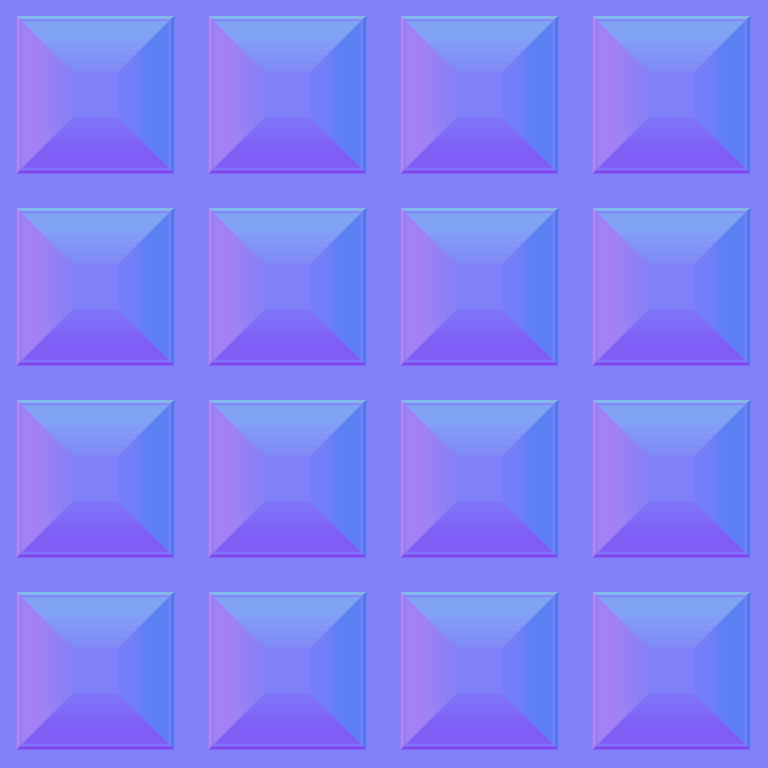
A Shadertoy shader for this texture map:

```glsl
// Antialiased step: 0 below the edge, 1 above it
float softStep(float edge, float x, float soft) {
    return smoothstep(edge - soft, edge + soft, x);
}

// Steepness of a stud at square distance d from its centre
float studSlope(float d, float soft) {
    float outward = clamp((d - 0.12) / 0.26, 0.0, 1.0);

    // Bevel, steeper toward the rim, with fine terraces fading outward
    float bevel = mix(0.09, 0.29, smoothstep(0.0, 0.85, outward));
    bevel += 0.025 * (1.0 - outward) * cos((d - 0.12) * 6.28318 / 0.031);
    bevel *= softStep(0.12, d, soft);

    // Nearly level ledge, then a thin steep rim
    float slope = mix(bevel, 0.08, softStep(0.381, d, soft));
    slope = mix(slope, 0.56, softStep(0.395, d, soft));
    return slope * (1.0 - softStep(0.410, d, soft));
}

void mainImage(out vec4 fragColor, in vec2 fragCoord) {
    const float repeats = 4.0;
    vec2 uv = fragCoord / iResolution.xy;
    vec2 p = fract(uv * repeats) - vec2(0.497, 0.507);
    float soft = max(0.5 * repeats / iResolution.y, 0.003);

    // Square distance and the face direction, mitred on the diagonals
    vec2 a = abs(p);
    float d = max(a.x, a.y);
    float sideFace = softStep(0.0, a.x - a.y, soft * 1.4);
    vec2 facing = sign(p) * vec2(sideFace, 1.0 - sideFace);

    // Encode the normal: left faces are redder, upper faces greener
    vec2 tilt = facing * vec2(-1.0, 1.0) * studSlope(d, soft);
    vec3 normal = normalize(vec3(tilt, 1.0));
    vec3 color = (normal * 0.5 + 0.5) * vec3(1.0, 1.0, 0.975);

    fragColor = vec4(color, 1.0);
}
```
